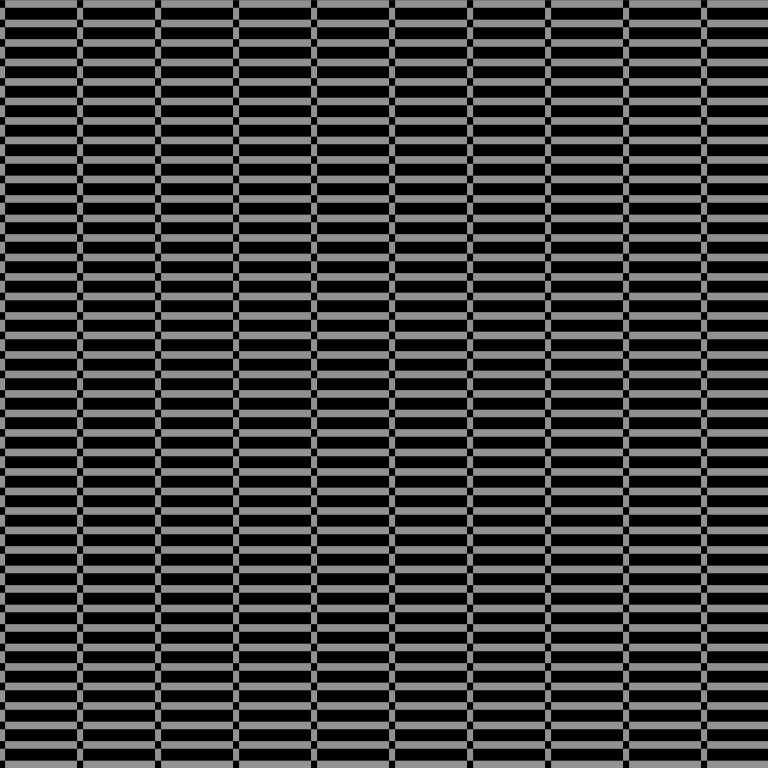
This pattern is drawn by a three.js fragment shader. Its source:

```glsl
// Grey horizontal bars and thin grey columns on black, repeating about 39 times
// down and 10 across. The two sets of stripes are combined by exclusive or, so
// every crossing turns into a small black square.
varying vec2 vUv;

// Hash without sine, 0 to 1
float hash(float n) {
  n = fract(n * 0.1031);
  n *= n + 33.33;
  return fract(n * (n + n));
}

// Antialiased coverage of a stripe repeated every period
float stripe(float position, float period, float center, float halfWidth) {
  float offset = abs(fract((position - center) / period + 0.5) - 0.5) * period;
  float pixel = max(fwidth(position), 1e-5);
  return clamp((halfWidth - offset) / pixel + 0.5, 0.0, 1.0);
}

void main() {
  // Measure from the upper left, where the first bar and column begin
  vec2 p = vec2(vUv.x, 1.0 - vUv.y);
  float column = stripe(p.x, 0.1015625, 0.0027, 0.00394);
  float bar = stripe(p.y, 0.0253906, 0.00516, 0.00495);

  // Exclusive or leaves the crossings black
  float ink = column + bar - 2.0 * column * bar;

  // Very slight tint change from row to row
  float row = floor(p.y / 0.0253906);
  float tint = (hash(row + 7.0) - 0.5) * 0.012;
  vec3 grey = vec3(0.57) + tint * vec3(1.0, -1.0, 0.5);

  gl_FragColor = vec4(grey * ink, 1.0);
}
```
